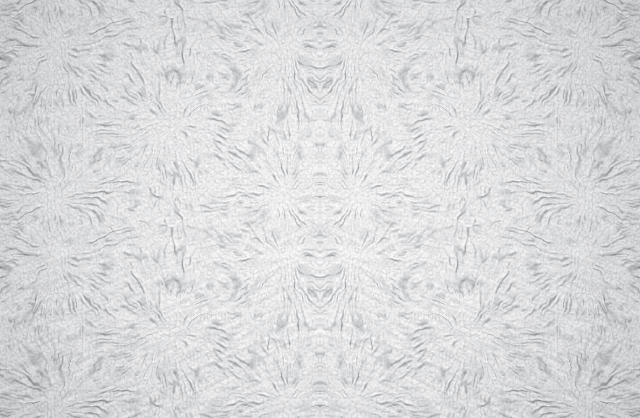
Give the GLSL for this texture, as a Shadertoy shader.

```glsl
const float TAU = 6.28319;
const float ROWS = 2.0;             // tile repeats down the canvas
const float COLUMN_START = 0.17;    // first rosette column, from the mirror axis
const float COLUMN_STEP = 0.544;
const float ROW_CENTRE = 0.42;
const float ROW_SPREAD = 0.35;      // split of the paired rosettes in even columns
const float RIDGE_WIDTH = 0.0052;
const float RIDGE_SHARE = 0.17;     // widest ridge as a share of the ray spacing
const float COARSE_RAYS = 26.0;
const float FINE_RAYS = 54.0;
const float BLEND_SHARPNESS = 55.0;
const float WARP = 0.04;
const float LIGHT_STEP = 0.005;
const float SHADE_DEPTH = 0.42;
const float HIGHLIGHT = 0.16;
const float CREASE = 0.25;
const float GRAIN = 0.13;
const float UNBOUNDED = 4096.0;
const vec2 LIGHT = vec2(-0.6, 0.8);
const vec2 VIGNETTE = vec2(0.68, 0.38);
const vec3 PLASTER = vec3(0.942, 0.943, 0.947);
const vec3 SHADOW = vec3(0.38, 0.39, 0.395);

vec2 latticeGradient(vec2 cell, float seed) {
    float h = fract(sin(dot(cell, vec2(127.1, 311.7)) + seed * 74.7) * 43758.5);
    return vec2(cos(TAU * h), sin(TAU * h));
}

// Gradient noise that wraps after the given number of cells
float noise(vec2 p, vec2 period, float seed) {
    vec2 i = floor(p), f = p - i;
    vec2 u = f * f * f * (f * (f * 6.0 - 15.0) + 10.0);
    vec2 lo = mod(i, period), hi = mod(i + 1.0, period);
    float a = dot(latticeGradient(lo, seed), f);
    float b = dot(latticeGradient(vec2(hi.x, lo.y), seed), f - vec2(1, 0));
    float c = dot(latticeGradient(vec2(lo.x, hi.y), seed), f - vec2(0, 1));
    float d = dot(latticeGradient(hi, seed), f - 1.0);
    return mix(mix(a, b, u.x), mix(c, d, u.x), u.y);
}

float tileNoise(vec2 p, float cells, float seed) {
    return noise(p * cells, vec2(UNBOUNDED, cells), seed);
}

// Thin ridges along the zero lines of stretched noise, broken into tapered strokes
float rays(float turn, float radius, float count, float stretch, float seed) {
    float n = noise(vec2(turn * count, radius * stretch), vec2(count, UNBOUNDED), seed);
    vec2 strokeCell = vec2(turn * count * 0.5, radius * stretch * 2.2);
    float gap = noise(strokeCell, vec2(count * 0.5, UNBOUNDED), seed + 40.0);
    float stroke = mix(0.2, 1.0, smoothstep(-0.2, 0.2, gap));
    float spacing = TAU * radius / count;
    float width = min(RIDGE_WIDTH, RIDGE_SHARE * spacing) * mix(0.6, 1.0, stroke);
    return stroke * exp(-pow(n * spacing / width, 2.0));
}

float rosette(vec2 offset, float seed) {
    float radius = length(offset) + 0.001;
    float turn = atan(offset.y, offset.x) / TAU;
    float coarse = rays(turn, radius, COARSE_RAYS, 4.0, seed);
    float fine = rays(turn, radius, FINE_RAYS, 8.0, seed + 20.0);
    coarse *= smoothstep(0.015, 0.11, radius);
    return max(coarse, 0.75 * fine * smoothstep(0.08, 0.2, radius));
}

// Plaster height: rosettes on a staggered lattice, blended where they meet
float relief(vec2 p) {
    vec2 q = p + WARP * vec2(tileNoise(p, 6.0, 1.0), tileNoise(p, 6.0, 2.0));
    q += 0.3 * WARP * vec2(tileNoise(p, 28.0, 3.0), tileNoise(p, 28.0, 4.0));
    float height = 0.0, total = 0.0;
    for (int column = 0; column < 3; column++) {
        bool paired = column % 2 == 0;
        for (int side = 0; side < (paired ? 2 : 1); side++) {
            float shift = paired ? ROW_SPREAD * (float(side) * 2.0 - 1.0) : 0.0;
            vec2 centre = vec2(COLUMN_START + COLUMN_STEP * float(column), ROW_CENTRE + shift);
            vec2 offset = q - centre;
            offset.y -= round(offset.y);
            float weight = exp(-BLEND_SHARPNESS * length(offset));
            height += weight * rosette(offset, float(column * 2 + side) + 5.0);
            total += weight;
        }
    }
    // Worn patches where the ridges fade, and small chips between them
    float wear = smoothstep(-0.35, 0.2, tileNoise(p, 12.0, 11.0));
    float chips = exp(-pow(tileNoise(p, 30.0, 12.0) / 0.09, 2.0));
    return max(height / total * mix(0.4, 1.0, wear), 0.25 * chips);
}

void mainImage(out vec4 fragColor, in vec2 fragCoord) {
    vec2 uv = fragCoord / iResolution.xy;
    vec2 centred = uv - 0.5;

    // Mirrored halves, repeated vertically
    vec2 p = ROWS * vec2(abs(centred.x) * iResolution.x / iResolution.y, uv.y);

    // Side light and creases
    vec2 ahead = LIGHT * LIGHT_STEP;
    float slope = relief(p - ahead) - relief(p + ahead);
    float shade = SHADE_DEPTH * max(-slope, 0.0) - HIGHLIGHT * max(slope, 0.0);
    shade += CREASE * relief(p);

    // Fine grain and brush streaks, stronger low on the wall
    vec2 along = vec2(dot(p, vec2(0.92, -0.39)), dot(p, vec2(0.39, 0.92)));
    float streak = noise(along * vec2(8.0, 58.0), vec2(UNBOUNDED), 13.0);
    shade += streak * mix(0.15, 0.05, smoothstep(0.1, 0.6, uv.y));
    shade += GRAIN * tileNoise(p, 80.0, 14.0);

    // Darker toward the edges
    shade += dot(centred * centred, VIGNETTE);
    fragColor = vec4(mix(PLASTER, SHADOW, clamp(shade, -0.06, 1.0)), 1.0);
}
```
